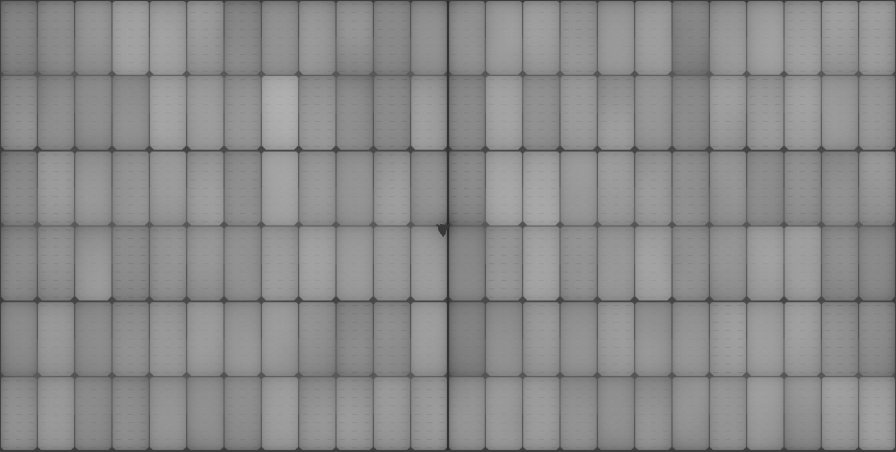
A Shadertoy shader for this pattern:

```glsl
const vec2 GRID = vec2(24.0, 6.0);

float hash(vec2 p) {
    return fract(sin(dot(p, vec2(127.1, 311.7))) * 43758.5453);
}

float noise(vec2 p) {
    vec2 i = floor(p), f = fract(p);
    f = f * f * (3.0 - 2.0 * f);
    return mix(mix(hash(i), hash(i + vec2(1.0, 0.0)), f.x),
               mix(hash(i + vec2(0.0, 1.0)), hash(i + 1.0), f.x), f.y);
}

float fill(float dist, float px) {
    return 1.0 - smoothstep(-0.7 * px, 0.7 * px, dist);
}

// Rectangle with cut corners, larger at the bottom
float cellDistance(vec2 p, vec2 halfSize) {
    vec2 q = abs(p) - halfSize;
    float cut = p.y < 0.0 ? 0.0095 : 0.0045;
    return max(max(q.x, q.y), (q.x + q.y + cut) * 0.7071);
}

// Rows of short contact marks across a cell
float contactDashes(vec2 local, vec2 size, float px) {
    vec2 count = vec2(3.0, 9.0);
    vec2 pitch = size / count;
    vec2 q = abs(fract(local * count) - 0.5) * pitch;
    return fill(q.x - 0.22 * pitch.x, px) * fill(q.y - 0.0009, px);
}

// Brightness of one cell: tone, tilt, soft centre and dim rim
float cellShade(vec2 id, vec2 local, vec2 size) {
    vec2 c = local - 0.5;
    float tone = 0.575 + 0.075 * (hash(id + 3.1) - 0.5);
    tone -= 0.035 * step(0.86, hash(id + 17.3));
    tone += 0.035 * step(0.92, hash(id + 41.7));
    // First cell of each string is dimmer
    tone -= 0.030 * step(mod(id.x, 6.0), 0.5) * step(0.25, hash(id + 61.0));
    vec2 tilt = vec2(hash(id + 5.9), hash(id + 8.3)) - 0.5;
    tone += dot(c, tilt * vec2(0.06, 0.09));
    tone += 0.085 * (0.20 - dot(c, c));
    vec2 rim = (0.5 - abs(c)) * size;
    return tone - 0.060 * exp(-rim.x / 0.006) - 0.070 * exp(-rim.y / 0.012);
}

// Ragged dark wedge hanging beside the centre seam
float burnMark(vec2 p, float px) {
    float rough = 0.006 * (noise(p * 240.0) - 0.5);
    float wedge = max(p.y - 0.003, abs(p.x) * 0.85 - p.y * 0.55 - 0.012);
    return fill(wedge + rough, px);
}

void mainImage(out vec4 fragColor, in vec2 fragCoord) {
    vec2 uv = fragCoord / iResolution.xy;
    float px = 1.0 / iResolution.y;
    float aspect = iResolution.x * px;
    vec2 p = vec2(uv.x * aspect, uv.y);
    vec2 size = vec2(aspect, 1.0) / GRID;
    vec2 id = floor(uv * GRID);
    vec2 local = fract(uv * GRID);

    // Cell surface with contacts, clouding and grain
    float shade = cellShade(id, local, size);
    float dashStrength = mix(0.015, 0.060, hash(id + 23.5));
    shade -= dashStrength * contactDashes(local, size, px);
    shade += 0.060 * (noise(p * 3.5) - 0.5) + 0.025 * (noise(p * 14.0) - 0.5);
    shade += 0.008 * (hash(floor(p * 258.0)) - 0.5);

    // Thin gaps and cut corners; every second row gap is heavier
    float rowLine = floor(uv.y * GRID.y + 0.5);
    float heavy = 1.0 - mod(rowLine, 2.0);
    vec2 gap = vec2(0.0009, mix(0.0010, 0.0019, heavy));
    float cell = fill(cellDistance((local - 0.5) * size, 0.5 * size - gap), 1.2 * px);
    float gapShade = mix(0.32, 0.26, heavy) + 0.04 * noise(p * 20.0);
    shade = mix(gapShade, shade, cell);

    // Centre seam and its soft shadow
    float seam = abs(p.x - 0.5 * aspect);
    shade -= 0.06 * exp(-seam / 0.010);
    shade = mix(shade, 0.20, fill(seam - 0.0024, px));

    // Outer frame, heavier along the bottom
    vec2 edge = min(p, vec2(aspect, 1.0) - p);
    shade -= 0.06 * exp(-min(edge.x, edge.y) / 0.009);
    float frame = min(min(edge.x, edge.y) - 0.0018, p.y - 0.0045);
    shade = mix(shade, 0.24, fill(frame, px));

    // Local damage
    vec2 burn = p - vec2(0.4945 * aspect, 0.499);
    shade -= 0.05 * exp(-dot(burn, burn) / 0.0009);
    shade = mix(shade, 0.22, burnMark(burn, px));

    fragColor = vec4(vec3(clamp(shade, 0.0, 1.0)), 1.0);
}
```
